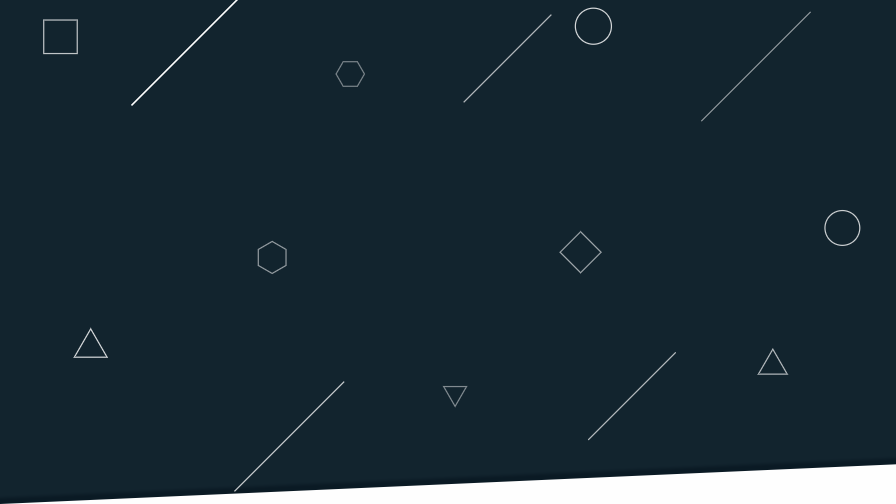
Give the GLSL for this background, as a Shadertoy shader.

```glsl
// Thin outlined polygons and diagonal strokes on dark slate above a slanted white floor.

const vec3 SLATE = vec3(0.07, 0.14, 0.18);
const vec3 SHADE = vec3(0.04, 0.10, 0.14);
const vec3 WHITE = vec3(0.995);
const float STROKE = 0.0024;       // outline width, in canvas heights
const float FLOOR_SLOPE = 0.0443;
const float SHADE_HEIGHT = 0.012;
const float APOTHEM = 0.030;
const float CIRCLE_SIDES = 90.0;
const float PI = 3.14159265;

// Share of a pixel covered by a stroke whose centre lies at distance d.
float strokeCoverage(float d, float width, float pixel) {
    float h = 0.5 * width;
    float overlap = min(d + h, 0.5 * pixel) - max(d - h, -0.5 * pixel);
    return max(overlap, 0.0) / pixel;
}

// Regular polygon with a flat top; turned = 1 puts a corner on top.
float polygonDistance(vec2 p, float sides, float apothem, float turned) {
    float sector = 2.0 * PI / sides;
    float angle = atan(p.x, p.y + 1e-6) + 0.5 * sector * turned;
    angle -= sector * floor(angle / sector + 0.5);
    return cos(angle) * length(p) - apothem;
}

// Stroke rising at 45 degrees; reach is half of its horizontal extent.
float diagonalDistance(vec2 p, float reach) {
    float along = clamp(0.5 * (p.x + p.y), -reach, reach);
    return length(p - along);
}

// Staggered 3 x 3 scatter of outlined figures.
float figures(vec2 p, float pixel) {
    float ink = 0.0;
    for (int i = 0; i < 9; i++) {
        float col = float(i % 3);
        float row = float(i / 3);
        float odd = mod(row, 2.0);
        float wave = cos(2.5 * col + mod(row + 1.0, 3.0));

        vec2 centre;
        centre.x = 0.12 + 0.03 * row + 0.39 * odd
                 + col * (0.53 + 0.037 * row * row) + 0.045 * sin(1.6 * col);
        centre.y = 0.90 - 0.46 * row + 0.07 * row * row + 0.05 * wave;

        // Triangles fill the last row, circles the last column above it.
        bool triangle = row > 1.5;
        float sides = mod(row + col, 2.0) > 0.5 ? 6.0 : 4.0;
        if (col > 1.5) sides = CIRCLE_SIDES;
        if (triangle) sides = 3.0;
        float turned = triangle ? mod(col + 1.0, 2.0) : odd;
        float apothem = (APOTHEM + 0.006 * wave) * (triangle ? 0.52 : 1.0);

        float d = polygonDistance(p - centre, sides, apothem, turned);
        float strength = 0.63 + 0.2 * wave;
        ink = max(ink, strength * strokeCoverage(abs(d), STROKE, pixel));
    }
    return ink;
}

// Three diagonals along the top and two along the bottom.
float diagonals(vec2 p, float pixel) {
    float ink = 0.0;
    for (int i = 0; i < 5; i++) {
        float k = float(i % 3);
        vec2 centre = i < 3 ? vec2(0.37, 0.90) + k * vec2(0.567, -0.016)
                            : vec2(0.574, 0.134) + k * vec2(0.61, 0.08);
        centre.x += 0.07 * sin(1.6 * k);
        float reach = 0.097 + 0.011 * cos(3.0 * k);
        float bold = i == 0 ? 1.4 : 1.0;
        float strength = min(1.0, 0.56 * bold + 0.22 * (1.0 - 0.5 * k));
        float d = diagonalDistance(p - centre, reach);
        ink = max(ink, strength * strokeCoverage(d, STROKE * bold, pixel));
    }
    return ink;
}

void mainImage(out vec4 fragColor, in vec2 fragCoord) {
    float pixel = 1.0 / iResolution.y;
    vec2 p = fragCoord * pixel;

    // Slate with a narrow shade above the floor
    float height = (p.y - FLOOR_SLOPE * p.x) / sqrt(1.0 + FLOOR_SLOPE * FLOOR_SLOPE);
    float shade = 1.0 - smoothstep(0.5 * SHADE_HEIGHT, 1.5 * SHADE_HEIGHT, height);
    vec3 color = mix(SLATE, SHADE, shade);

    // Outlines
    color = mix(color, WHITE, max(figures(p, pixel), diagonals(p, pixel)));

    // Floor
    color = mix(color, WHITE, clamp(0.5 - height / pixel, 0.0, 1.0));
    fragColor = vec4(color, 1.0);
}
```
